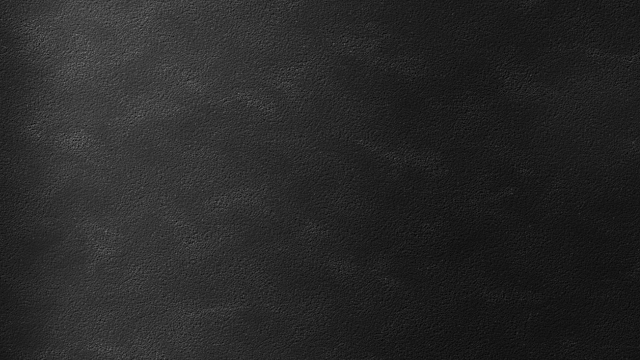
A WebGL 1 fragment shader for this texture:

```glsl
precision highp float;
// Dark plaster wall lit from the upper left. A broad light falloff is
// mottled by layered sines, then roughened by a fine relief of cellular
// noise, with chalky scuffs, bright flecks and faint scratches on top.
uniform vec2 u_resolution;

vec2 hash2(vec2 cell) {
  vec3 q = fract(cell.xyx * vec3(0.1031, 0.1030, 0.0973));
  q += dot(q, q.yzx + 33.33);
  return fract((q.xx + q.yz) * q.zy);
}

// Distance to the nearest scattered point
float cellular(vec2 p) {
  vec2 cell = floor(p);
  float nearest = 2.0;
  for (int y = -1; y <= 1; y++) {
    for (int x = -1; x <= 1; x++) {
      vec2 c = cell + vec2(x, y);
      vec2 d = c + hash2(c) - p;
      nearest = min(nearest, dot(d, d));
    }
  }
  return sqrt(nearest);
}

// Soft clouds from rotated, self-warping sines, roughly -1 to 1
float clouds(vec2 p) {
  float sum = 0.0;
  float amp = 0.5;
  for (int i = 0; i < 6; i++) {
    p += 0.6 * sin(p.yx * 1.3 + float(i) * 1.7);
    sum += amp * sin(p.x) * cos(p.y + 0.8);
    p = mat2(1.36, 1.18, -1.18, 1.36) * p + 2.3;
    amp *= 0.68;
  }
  return sum;
}

// Plaster height: low bumps under finer, slightly slanted grit
float plasterHeight(vec2 p) {
  p = mat2(0.88, -0.47, 0.47, 0.88) * p + 3.0;
  return -0.5 * cellular(p * vec2(80.0, 112.0)) - 0.85 * cellular(p * vec2(150.0, 205.0) + 7.3);
}

// Small bright flecks in a few of the cells
float flecks(vec2 p) {
  vec2 cell = floor(p);
  vec2 r = hash2(cell + 41.0);
  vec2 d = p - cell - 0.2 - 0.6 * hash2(cell);
  float size = 0.1 + 0.12 * r.y;
  return step(0.75, r.x) * r.y * (1.0 - smoothstep(0.3 * size, size, length(d)));
}

// Thin, nearly level scratches that fade toward their ends
float scratches(vec2 p) {
  float sum = 0.0;
  for (int i = 0; i < 9; i++) {
    vec2 r = hash2(vec2(float(i) + 3.0, 17.0));
    vec2 s = hash2(vec2(float(i) + 9.0, 52.0));
    vec2 d = p - r * vec2(1.78, 1.0);
    float line = d.y - (s.x - 0.5) * 0.16 * d.x - 0.002 * sin(d.x * 30.0);
    float reach = 0.06 + 0.16 * s.y;
    sum += (1.0 - smoothstep(0.0005, 0.003, abs(line)))
         * (1.0 - smoothstep(0.3 * reach, reach, abs(d.x)));
  }
  return sum;
}

void main() {
  vec2 uv = gl_FragCoord.xy / u_resolution;
  vec2 p = gl_FragCoord.xy / u_resolution.y;

  // Light falloff: brightest left of centre, dim at the left edge
  float light = mix(0.237, 0.093, smoothstep(0.1, 0.76, uv.x));
  light *= mix(0.52, 1.0, smoothstep(-0.03, 0.14, uv.x + 0.015 * clouds(p * 5.0)));
  light *= mix(0.87, 1.12, smoothstep(0.0, 1.0, uv.y));

  // Worn stains, level smears, blotches and a pale patch on the right
  float stain = clouds(p * 3.1 + 1.7);
  float smear = clouds(p * vec2(5.0, 17.0) + 5.0);
  float blotch = clouds(p * vec2(21.0, 27.0) + 9.0);
  vec2 patchOffset = (uv - vec2(0.93, 0.68)) / vec2(0.13, 0.2);
  float patchGlow = 1.0 - smoothstep(0.4, 1.2, length(patchOffset) + 0.25 * stain);
  light *= 1.0 + 0.08 * stain + 0.06 * smear + 0.08 * blotch + 0.2 * patchGlow;

  // Chalky scuffs with ragged, mostly level outlines
  float scuff = smoothstep(0.3, 0.85, clouds(p * vec2(8.0, 21.0) + 31.0) + 0.35 * blotch);
  light += 0.016 * scuff;

  // Relief: slope of the plaster toward the light, plus fine uneven grit
  vec2 grain = p + 0.0025 * sin(p.yx * vec2(71.0, 83.0));
  float relief = plasterHeight(grain) - plasterHeight(grain + vec2(-0.0022, 0.0028));
  float grit = 0.5 - cellular(grain * 260.0 + 19.0);
  float roughness = (0.36 * light + 0.024) * (1.0 + 0.25 * stain + 0.35 * blotch + 0.4 * scuff);
  float bump = relief + 0.7 * grit;
  float tone = light + roughness * (bump + 0.35 * bump * abs(bump));

  tone += 0.12 * flecks(p * 60.0) * (0.4 + 2.0 * light + 0.5 * scuff);
  tone += 0.03 * scratches(p) * (0.6 + 0.5 * relief);
  gl_FragColor = vec4(vec3(clamp(tone, 0.03, 1.0)), 1.0);
}
```
